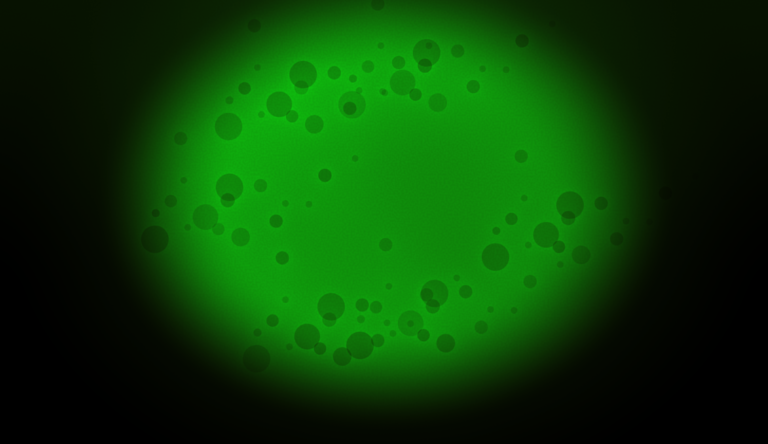
Give the GLSL for this background, as a Shadertoy shader.

```glsl
// A soft green pool of light on black, dotted with faint translucent discs.
// The light is an elliptical falloff with a dim core and a haze from above;
// one cluster of discs is stamped six times around the pool, then grain is added.

// Lengths are fractions of the canvas height, origin at the lower left.
const vec2  MIDDLE        = vec2(0.861, 0.5);
const vec2  POOL_CENTER   = vec2(0.865, 0.55);
const vec2  POOL_RADII    = vec2(0.515, 0.41);
const vec2  POOL_FADE     = vec2(0.68, 1.28);
const float POOL_GREEN    = 0.55;
const float TAIL_GREEN    = 0.07;
const float HAZE_GREEN    = 0.10;
const vec2  CORE_CENTER   = vec2(0.95, 0.63);
const float CORE_RADIUS   = 0.32;
const float CORE_DIM      = 0.17;
const float DISC_DARKEN   = 0.17;
const float HALO_LIGHT    = 0.06;
const float HALO_WIDTH    = 0.010;
const float MOTE_RADIUS   = 0.0075;
const float GRAIN_SCALE   = 210.0;
const float GRAIN_AMOUNT  = 0.05;
const float CLOUD_AMOUNT  = 0.05;

// Where the cluster is stamped.
const vec2 STAMPS[6] = vec2[6](
    vec2(0.679, 0.832), vec2(0.957, 0.881), vec2(0.513, 0.578),
    vec2(1.280, 0.538), vec2(0.742, 0.309), vec2(0.975, 0.339));

// Cluster members: offset and radius, then tiny motes of one radius.
const vec3 DISCS[12] = vec3[12](
    vec3( 0.000,  0.000, 0.031), vec3(-0.004, -0.029, 0.016),
    vec3(-0.054, -0.067, 0.029), vec3(-0.168, -0.117, 0.031),
    vec3( 0.025, -0.112, 0.021), vec3(-0.025, -0.094, 0.014),
    vec3(-0.132, -0.031, 0.014), vec3(-0.166, -0.058, 0.009),
    vec3( 0.105, -0.076, 0.015), vec3( 0.070,  0.004, 0.015),
    vec3( 0.215,  0.027, 0.015), vec3(-0.110,  0.110, 0.015));
const vec2 MOTES[5] = vec2[5](
    vec2(-0.094, -0.090), vec2(-0.103, 0.016), vec2(0.126, -0.036),
    vec2( 0.179, -0.038), vec2( 0.283, 0.065));

float hash(vec2 p) {
    vec3 q = fract(p.xyx * 0.1031);
    q += dot(q, q.yzx + 33.33);
    return fract((q.x + q.y) * q.z);
}

vec2 gradient(vec2 cell) {
    float angle = 6.2832 * hash(cell);
    return vec2(cos(angle), sin(angle));
}

float gradientNoise(vec2 p) {
    vec2 i = floor(p), f = fract(p);
    vec2 u = f * f * f * (f * (f * 6.0 - 15.0) + 10.0);
    vec2 e = vec2(0.0, 1.0);
    float low  = mix(dot(gradient(i), f), dot(gradient(i + e.yx), f - e.yx), u.x);
    float high = mix(dot(gradient(i + e.xy), f - e.xy),
                     dot(gradient(i + e.yy), f - e.yy), u.x);
    return mix(low, high, u.y);
}

// Brightness factor of one disc: darker inside, faint halo outside.
float discTint(vec2 offset, float radius, float strength, float pixel) {
    float d = length(offset) - radius;
    float inside = 1.0 - smoothstep(-pixel, pixel, d);
    float halo = exp(-max(d, 0.0) / HALO_WIDTH) * (1.0 - inside);
    return 1.0 - DISC_DARKEN * strength * inside + HALO_LIGHT * strength * halo;
}

float discLayer(vec2 p, float pixel) {
    float tint = 1.0;
    for (int s = 0; s < 6; s++) {
        vec2 q = p - STAMPS[s];
        for (int i = 0; i < 12; i++) {
            float strength = mix(0.65, 1.25, hash(vec2(s, i) + 7.0));
            tint *= discTint(q - DISCS[i].xy, DISCS[i].z, strength, pixel);
        }
        for (int i = 0; i < 5; i++)
            tint *= discTint(q - MOTES[i], MOTE_RADIUS, 0.7, pixel);
    }
    return tint;
}

// Green level of the pool, its wide tail and the haze from above.
float lightLevel(vec2 p) {
    float d = length((p - POOL_CENTER) / POOL_RADII);
    float pool = 1.0 - smoothstep(POOL_FADE.x, POOL_FADE.y, d);
    float tail = 1.0 - smoothstep(0.8, 1.75, d);
    vec2 core = (p - CORE_CENTER) / CORE_RADIUS;
    float dim = 1.0 - CORE_DIM * exp(-dot(core, core));
    dim -= 0.09 * smoothstep(0.6, 1.3, p.x);
    float side = p.x - POOL_CENTER.x;
    float haze = smoothstep(0.35, 1.05, p.y) * (0.7 + 0.6 * exp(-side * side / 0.2));
    return POOL_GREEN * pool * dim + TAIL_GREEN * tail + HAZE_GREEN * haze;
}

void mainImage(out vec4 fragColor, in vec2 fragCoord) {
    float pixel = 1.0 / iResolution.y;
    vec2 p = (fragCoord - 0.5 * iResolution.xy) * pixel + MIDDLE;

    float green = lightLevel(p) * discLayer(p, pixel);
    green *= 1.0 + CLOUD_AMOUNT * gradientNoise(p * 5.0)
                 + GRAIN_AMOUNT * gradientNoise(p * GRAIN_SCALE);

    // Red saturates early, blue follows the light.
    float red = 0.055 * (1.0 - exp(-10.0 * green));
    fragColor = vec4(red, green, 0.075 * green, 1.0);
}
```
